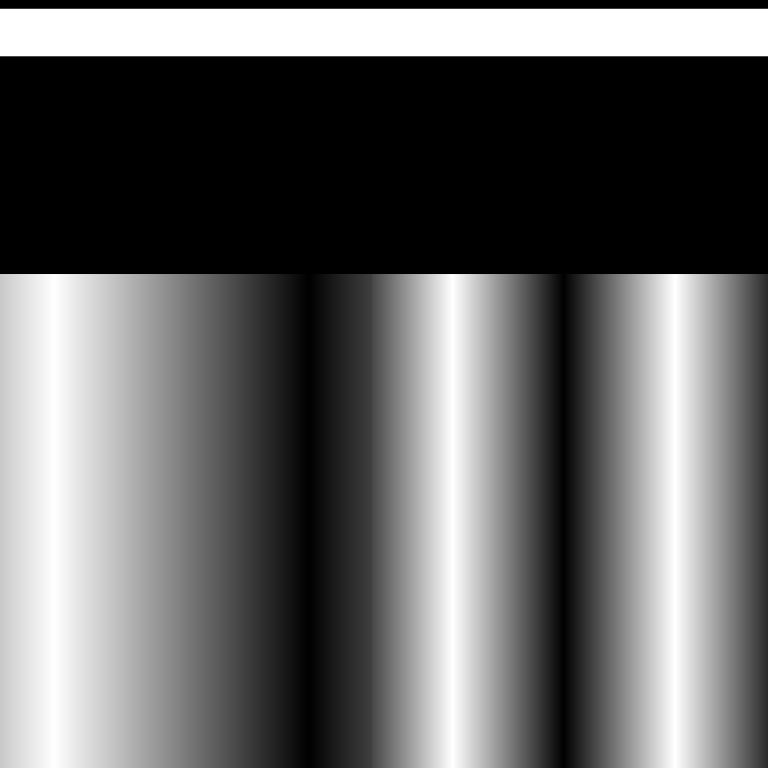
This background is drawn by a Shadertoy shader. Its source:

```glsl
#define CURTAIN_TOP 0.6432
#define STRIPE_BOTTOM 0.9267
#define STRIPE_TOP 0.9886
#define SEAM_X 0.4844
#define WIDE_PEAK 0.0703
#define WIDE_PERIOD 0.6620
#define NARROW_PEAK 0.5892
#define NARROW_PERIOD 0.2898

// Triangle wave: 1 at each peak, 0 midway between peaks
float fold(float x, float peak, float period) {
    return abs(2.0 * fract((x - peak) / period) - 1.0);
}

// Edge one pixel wide, rising from 0 to 1
float softStep(float edge, float x, float pixel) {
    return clamp((x - edge) / pixel + 0.5, 0.0, 1.0);
}

void mainImage(out vec4 fragColor, in vec2 fragCoord) {
    vec2 uv = fragCoord / iResolution.xy;
    vec2 pixel = 1.0 / iResolution.xy;

    // Vertical folds: wide on the left of the seam, narrow on the right
    float wideFold = fold(uv.x, WIDE_PEAK, WIDE_PERIOD);
    float narrowFold = fold(uv.x, NARROW_PEAK, NARROW_PERIOD);
    float curtain = mix(wideFold, narrowFold, softStep(SEAM_X, uv.x, pixel.x));
    curtain *= 1.0 - softStep(CURTAIN_TOP, uv.y, pixel.y);

    // White stripe across the black upper part
    float stripe = softStep(STRIPE_BOTTOM, uv.y, pixel.y)
                 - softStep(STRIPE_TOP, uv.y, pixel.y);

    fragColor = vec4(vec3(curtain + stripe), 1.0);
}
```
